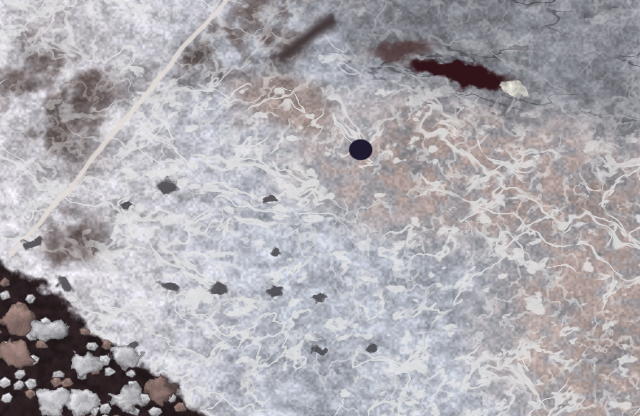
This texture is drawn by a Shadertoy shader. Its source:

```glsl
// Weathered grey rock with pale veins, ochre and wet stains, a dark disc
// and a heap of angular stones in the lower left corner.
// Value noise is tinted by soft ellipses; stones are random polygons.

float hash(vec2 p) {
  vec3 q = fract(p.xyx * 0.1031);
  q += dot(q, q.yzx + 33.33);
  return fract((q.x + q.y) * q.z);
}

vec2 hash2(vec2 p) { return vec2(hash(p), hash(p + 41.7)); }

// Coordinates whose x axis points along the given angle
vec2 rotate(vec2 p, float angle) {
  float c = cos(angle), s = sin(angle);
  return vec2(c * p.x + s * p.y, c * p.y - s * p.x);
}

float valueNoise(vec2 p) {
  vec2 i = floor(p), f = fract(p);
  f = f * f * (3.0 - 2.0 * f);
  float low = mix(hash(i), hash(i + vec2(1, 0)), f.x);
  float high = mix(hash(i + vec2(0, 1)), hash(i + 1.0), f.x);
  return mix(low, high, f.y);
}

float fbm(vec2 p) {
  float sum = 0.0, gain = 0.533;
  for (int i = 0; i < 4; i++) {
    sum += gain * valueNoise(p);
    gain *= 0.5;
    p = rotate(p, 0.6) * 2.03 + 17.3;
  }
  return sum;
}

vec2 warp(vec2 p) { return vec2(fbm(p), fbm(p + 31.0)) - 0.5; }

// Coverage of an ellipse; soft is the edge width relative to its radius
float ellipse(vec2 p, vec2 centre, vec2 radius, float angle, float soft) {
  float r = length(rotate(p - centre, angle) / radius);
  return 1.0 - smoothstep(1.0 - soft, 1.0 + soft, r);
}

float segment(vec2 p, vec2 a, vec2 b) {
  vec2 d = b - a;
  return length(p - a - d * clamp(dot(p - a, d) / dot(d, d), 0.0, 1.0));
}

// Thin broken lines along the middle level of a noise field
float veins(vec2 p, float width, float share) {
  float line = 1.0 - smoothstep(0.2 * width, width, abs(fbm(p) - 0.5));
  return line * smoothstep(1.0 - share, 1.2 - share, valueNoise(p * 0.8 + 9.1));
}

// Positive inside the corner covered by loose stones
float pileDepth(vec2 p) { return 1.0 - p.x / 0.52 - p.y / 0.38; }

vec3 stones(vec3 col, vec2 p, float scale, float keep, float px) {
  vec2 g = p * scale;
  for (int n = 0; n < 9; n++) {
    vec2 id = floor(g) + vec2(n % 3 - 1, 1 - n / 3), rnd = hash2(id + scale);
    vec2 centre = id + 0.3 + 0.4 * rnd;
    if (pileDepth(centre / scale) < 0.05 || hash(id + 7.3) > keep) continue;
    vec2 d = rotate((g - centre) * vec2(1.0, 1.2), rnd.x * 3.0);
    float edge = -1.0;
    for (float k = 0.0; k < 6.0; k++) {
      float a = 1.047 * (k + 0.6 * hash(id * 7.0 + k));
      edge = max(edge, dot(d, vec2(cos(a), sin(a))) - mix(0.3, 0.52, hash(id + k * 3.7)));
    }
    float light = 0.65 + 0.5 * dot(g - centre, vec2(-0.35, 0.9)) + 0.5 * fbm(g * 5.0);
    light *= mix(0.7, 1.0, smoothstep(0.0, 0.12, -edge));
    vec3 tint = mix(vec3(0.80, 0.80, 0.82), vec3(0.58, 0.48, 0.46), step(0.78, rnd.y));
    col = mix(col, tint * light, 1.0 - smoothstep(-px * scale, px * scale, edge));
  }
  return col;
}

// Small flat wet spots, at most one per grid cell
float wetSpots(vec2 p, float scale) {
  vec2 id = floor(p * scale), rnd = hash2(id + 3.0);
  vec2 centre = (id + 0.3 + 0.4 * rnd) / scale;
  float keep = step(hash(id + 5.5), 0.42) * ellipse(centre, vec2(0.5, 0.34), vec2(0.48, 0.24), -0.2, 0.05);
  return keep * ellipse(p, centre, vec2(0.018, 0.011) * (0.75 + 0.6 * rnd.y), rnd.x - 0.6, 0.25);
}

vec3 rockFace(vec2 p, vec2 q) {
  float rough = fbm(p * vec2(32, 44));
  float slate = smoothstep(0.68, 0.86, q.y + 0.25 * q.x - 0.25) * smoothstep(0.62, 0.92, q.x);
  vec3 col = mix(vec3(0.79, 0.78, 0.81), vec3(0.68, 0.70, 0.745), smoothstep(0.2, 0.75, q.x));
  col = mix(col, vec3(0.48, 0.485, 0.515), slate * 0.9);
  // Broken ochre weathering
  float ochre = max(ellipse(q, vec2(1.18, 0.56), vec2(0.48, 0.17), -0.15, 0.5),
    ellipse(q, vec2(1.47, 0.22), vec2(0.28, 0.32), 0.0, 0.5));
  ochre *= 0.45 + 0.55 * smoothstep(0.35, 0.6, rough);
  ochre = max(ochre, ellipse(q, vec2(0.7, 0.73), vec2(0.13, 0.07), -0.4, 0.4));
  col = mix(col, vec3(0.62, 0.545, 0.52), ochre * 0.85);
  // Brown stains and the shaded outcrop
  float stain = ellipse(q, vec2(0.14, 0.77), vec2(0.16, 0.14), -0.6, 0.6);
  stain = max(stain, ellipse(q, vec2(0.17, 0.4), vec2(0.08, 0.09), 0.7, 0.6));
  stain = max(stain, ellipse(q, vec2(0.6, 0.92), vec2(0.22, 0.1), 0.4, 0.5));
  col = mix(col, vec3(0.40, 0.35, 0.345), stain * smoothstep(0.36, 0.68, fbm(p * 15.0)));
  // Grain, dark cracks, then pale veins and flecks
  col *= 0.49 + 0.3 * fbm(p * 6.0) + 0.5 * rough + 0.22 * valueNoise(p * 165.0);
  col = mix(col, vec3(0.26, 0.25, 0.28), slate * 0.6 * veins(rotate(p, -0.15) * vec2(8, 22), 0.035, 0.5));
  float pale = veins(rotate(q, -0.4) * vec2(6, 17), 0.045, 0.65);
  pale = max(pale, veins(rotate(p, 0.7) * vec2(13, 24), 0.06, 0.55));
  pale = max(pale, 0.65 * veins(p * 27.0, 0.08, 0.6));
  pale = max(pale, smoothstep(0.64, 0.74, fbm(p * vec2(24, 36) + 5.0)));
  return mix(col, vec3(0.9), pale * mix(0.8, 0.25, slate) * (1.0 - 0.5 * stain));
}

void mainImage(out vec4 fragColor, in vec2 fragCoord) {
  float px = 1.0 / iResolution.y;
  vec2 p = fragCoord * px, wobble = warp(p * 9.0), fine = p + 0.035 * warp(p * 40.0);
  vec3 col = rockFace(p, p + 0.11 * wobble);
  // Dark crack and long straight vein
  float crack = segment(p + 0.03 * wobble, vec2(0.87, 1.0), vec2(0.57, 0.79));
  col = mix(col, vec3(0.27, 0.23, 0.24), smoothstep(0.028, 0.0, crack) * smoothstep(0.35, 0.6, fbm(p * 14.0)));
  float seam = segment(p + 0.02 * wobble, vec2(0.54, 1.0), vec2(0.03, 0.39));
  col = mix(col, vec3(0.89, 0.86, 0.84), 0.9 - 0.9 * smoothstep(0.003, 0.004 + 0.008 * fbm(p * 12.0), seam));
  // Wet spots and dark red puddles
  col = mix(col, vec3(0.27, 0.26, 0.28), 0.85 * wetSpots(fine, 8.5));
  col = mix(col, vec3(0.29, 0.2, 0.2), 0.8 * ellipse(fine, vec2(0.96, 0.88), vec2(0.075, 0.02), 0.1, 0.5));
  col = mix(col, vec3(0.19, 0.08, 0.1), ellipse(fine + 0.07 * wobble, vec2(1.11, 0.825), vec2(0.13, 0.03), -0.18, 0.2));
  // Pale pebble and dark disc
  vec3 pebble = vec3(0.8, 0.79, 0.76) * (0.65 + 0.65 * fbm(p * 70.0));
  col = mix(col, pebble, ellipse(fine, vec2(1.237, 0.785), vec2(0.036, 0.021), -0.15, 0.12));
  col = mix(col, vec3(0.12, 0.1, 0.19), ellipse(p, vec2(0.867, 0.64), vec2(0.028, 0.025), 0.0, px / 0.028));
  // Shaded ground of the heap, gravel, then large stones
  float heap = smoothstep(-0.03, 0.03, pileDepth(fine + 0.06 * wobble));
  col = mix(col, vec3(0.15, 0.11, 0.12) * (0.6 + 0.9 * fbm(p * 60.0)), heap);
  col = stones(col, p, 33.0, 0.5, px);
  col = stones(col, fine, 11.5, 0.88, px);
  fragColor = vec4(col, 1.0);
}
```
